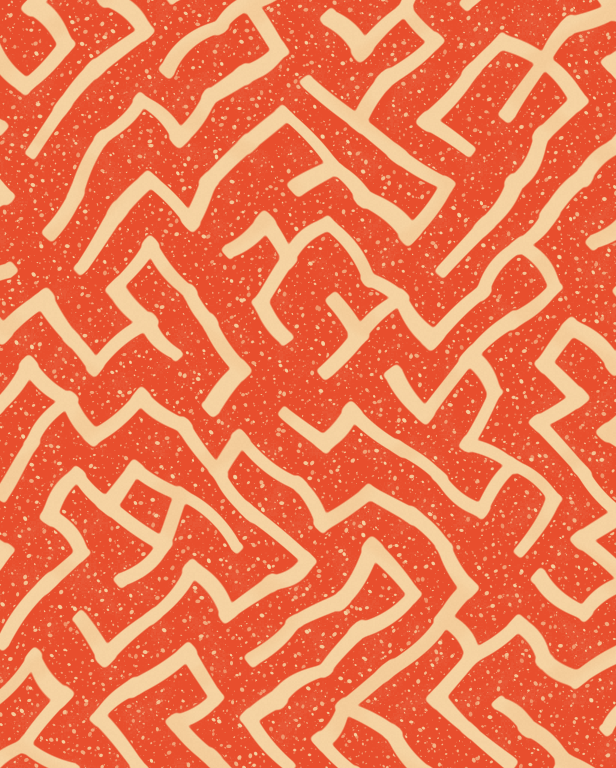
This pattern is drawn by a Shadertoy shader. Its source:

```glsl
const vec3 RED = vec3(0.91, 0.305, 0.175);
const vec3 RED_LIGHT = vec3(0.91, 0.345, 0.215);
const vec3 CREAM = vec3(0.96, 0.825, 0.635);
const vec3 CREAM_SHADE = vec3(0.95, 0.785, 0.585);

const float CELL = 0.067;        // maze lattice spacing, in canvas heights
const float HALF_WIDTH = 0.0098; // mean half width of a stroke
const float FILLET = 0.004;      // rounding where strokes join
const float JITTER = 0.32;       // lattice irregularity, in cells
const float BOW = 0.2;           // sag of each stroke, in cells
const float BLOCK = 3.0;         // nodes that share one zigzag rhythm
const float STRAY = 0.12;        // share of nodes that break the rhythm
const float WARP = 0.011;        // large scale bending
const float DOT_CELL = 0.0122;   // speckle spacing
const float DOT_RADIUS = 0.0037; // largest speckle
const float DOT_MARGIN = 0.002;  // bare rim beside the strokes

vec2 hash2(vec2 p) {
    vec3 q = fract(vec3(p.xyx) * vec3(0.1031, 0.1030, 0.0973));
    q += dot(q, q.yzx + 33.33);
    return fract((q.xx + q.yz) * q.zy);
}

// Lattice direction in which a node sends its stroke
vec2 heading(vec2 node) {
    vec2 stray = hash2(node + 71.0);
    if (stray.x < STRAY) {
        float side = fract(stray.y * 2.0) < 0.5 ? -1.0 : 1.0;
        return stray.y < 0.5 ? vec2(side, 0.0) : vec2(0.0, side);
    }
    vec2 block = floor(node / BLOCK);
    float slope = hash2(block + 19.0).x < 0.5 ? -1.0 : 1.0;
    float turn = hash2(vec2(node.x + slope * node.y, dot(block, vec2(7.0, 13.0))) + 200.0).y;
    return turn < 0.5 ? vec2(1.0, 0.0) : vec2(0.0, slope);
}

vec2 nodePosition(vec2 node) {
    return node + (hash2(node + 5.0) - 0.5) * JITTER;
}

float nodeWidth(vec2 node) {
    return HALF_WIDTH * mix(0.82, 1.14, hash2(node + 43.0).x);
}

float smoothMin(float a, float b, float k) {
    float h = max(k - abs(a - b), 0.0) / k;
    return min(a, b) - h * h * k * 0.25;
}

// Bowed, tapering stroke between two nodes, with squarish ends
float stroke(vec2 p, vec2 nodeA, vec2 nodeB) {
    vec2 a = nodePosition(nodeA);
    vec2 along = nodePosition(nodeB) - a;
    float t = clamp(dot(p - a, along) / dot(along, along), 0.0, 1.0);
    float sag = (hash2(nodeA + nodeB * 3.0).y - 0.5) * BOW * 4.0 * t * (1.0 - t);
    vec2 q = p - a - along * t - vec2(-along.y, along.x) * sag;
    q *= q;
    float squarish = sqrt(sqrt(dot(q, q)));
    return squarish * CELL - mix(nodeWidth(nodeA), nodeWidth(nodeB), t);
}

// Signed distance to the maze, in canvas heights
float maze(vec2 uv) {
    uv += WARP * sin(uv.yx * vec2(15.0, 12.0) + vec2(0.7, 2.1));
    uv += WARP * 0.35 * sin(uv.yx * vec2(33.0, 29.0) + uv.xy * 9.0);
    vec2 p = mat2(0.7071, -0.7071, 0.7071, 0.7071) * uv / CELL + 40.0;
    vec2 base = floor(p);
    float d = CELL;
    for (int j = -1; j <= 1; j++)
    for (int i = -1; i <= 1; i++) {
        vec2 node = base + vec2(i, j);
        vec2 own = heading(node);
        for (int k = 0; k < 2; k++) {
            vec2 dir = k == 0 ? vec2(1.0, 0.0) : vec2(0.0, 1.0);
            bool linked = dot(own, dir) > 0.5 || dot(heading(node + dir), dir) < -0.5;
            if (linked) d = smoothMin(d, stroke(p, node, node + dir), FILLET);
        }
    }
    return d;
}

// Cellular speckles: oval grains of random size, turn and strength
float speckles(vec2 uv, float size, float radius, float soft) {
    vec2 p = uv / size + 60.0;
    vec2 base = floor(p);
    float cover = 0.0;
    for (int j = -1; j <= 1; j++)
    for (int i = -1; i <= 1; i++) {
        vec2 cell = base + vec2(i, j);
        vec2 rnd = hash2(cell + 11.0);
        float turn = rnd.x * 6.2832;
        vec2 q = (p - cell - hash2(cell)) * size;
        q = mat2(cos(turn), sin(turn), -sin(turn), cos(turn)) * q;
        q.x *= mix(1.0, 1.4, fract(rnd.y * 7.0));
        float grain = radius * mix(0.25, 1.0, pow(rnd.y, 1.5));
        float edge = length(q) + 0.15 * abs(q.x + q.y) - grain;
        cover = max(cover, (1.0 - smoothstep(-soft, soft, edge)) * mix(0.5, 1.0, rnd.x));
    }
    return cover;
}

void mainImage(out vec4 fragColor, in vec2 fragCoord) {
    vec2 uv = fragCoord / iResolution.y;
    float pixel = 1.0 / iResolution.y;
    float d = maze(uv);

    // Faintly mottled ground
    float wash = sin(uv.x * 47.0 + 3.0 * sin(uv.y * 31.0)) * sin(uv.y * 39.0 + 2.0 * sin(uv.x * 43.0));
    float grain = hash2(floor(uv * 512.0)).x - 0.5;
    vec3 color = mix(RED, RED_LIGHT, smoothstep(0.0, 0.9, wash * 0.7 + grain * 0.8));

    // Speckles keep clear of the strokes
    float soft = max(pixel * 0.9, 0.0009);
    float dots = max(speckles(uv, DOT_CELL, DOT_RADIUS, soft),
                     0.6 * speckles(uv.yx + 0.37, DOT_CELL * 0.8, DOT_RADIUS * 0.45, soft));
    color = mix(color, CREAM, dots * smoothstep(0.0, DOT_MARGIN, d - pixel));

    // Cream strokes with faint shading
    float shade = smoothstep(0.55, 1.0, sin(uv.x * 27.0 + 2.0 * sin(uv.y * 23.0)));
    vec3 paint = mix(CREAM, CREAM_SHADE, 0.6 * shade) + grain * 0.012;
    color = mix(paint, color, smoothstep(-pixel, pixel, d));

    fragColor = vec4(color, 1.0);
}
```
